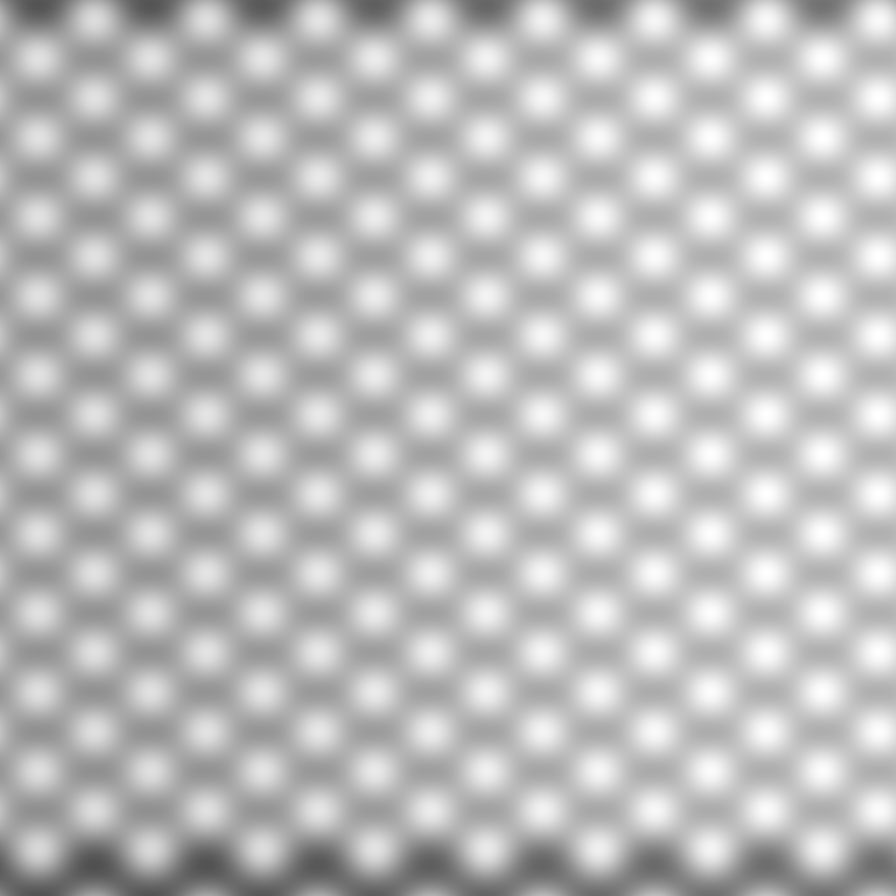
Give the GLSL for this pattern, as a WebGL 2 fragment shader.

```glsl
#version 300 es
precision highp float;

#define COLUMNS 8.0
#define ROWS 22
#define ROW_PITCH 0.0442
#define FIRST_DOT vec2(0.043, 0.0508)
#define DOT_SIGMA 0.0268
#define DOT_GAIN 0.72
#define BASE_LEFT 0.108
#define BASE_RIGHT 0.225
#define BOTTOM_SHADE 0.015

uniform vec2 u_resolution;
out vec4 fragColor;

// Signed distance to the nearest copy of a point repeated every period
float wrapped(float d, float period) {
    return d - period * round(d / period);
}

float gaussian(float d) {
    return exp(-0.5 * d * d / (DOT_SIGMA * DOT_SIGMA));
}

// One row of soft dots, including the neighbours on both sides
float rowGlow(float dx) {
    float pitch = 1.0 / COLUMNS;
    float nearest = wrapped(dx, pitch);
    return gaussian(nearest) + gaussian(nearest - pitch) + gaussian(nearest + pitch);
}

// Staggered rows; the sheet wraps vertically, leaving a wider dark seam
float dotGlow(vec2 uv) {
    float glow = 0.0;
    for (int row = 0; row < ROWS; row++) {
        float stagger = 0.5 * float(row & 1) / COLUMNS;
        vec2 offset = uv - FIRST_DOT - vec2(stagger, float(row) * ROW_PITCH);
        glow += gaussian(wrapped(offset.y, 1.0)) * rowGlow(offset.x);
    }
    return glow;
}

// Background level rising smoothly from left to right
float backgroundLevel(vec2 uv) {
    float level = mix(BASE_LEFT, BASE_RIGHT, smoothstep(0.08, 0.9, uv.x));
    return level - BOTTOM_SHADE * (1.0 - smoothstep(0.0, 0.4, uv.y));
}

void main() {
    vec2 uv = gl_FragCoord.xy / u_resolution;
    float gray = backgroundLevel(uv) + DOT_GAIN * dotGlow(uv);
    fragColor = vec4(vec3(clamp(gray, 0.0, 1.0)), 1.0);
}
```
